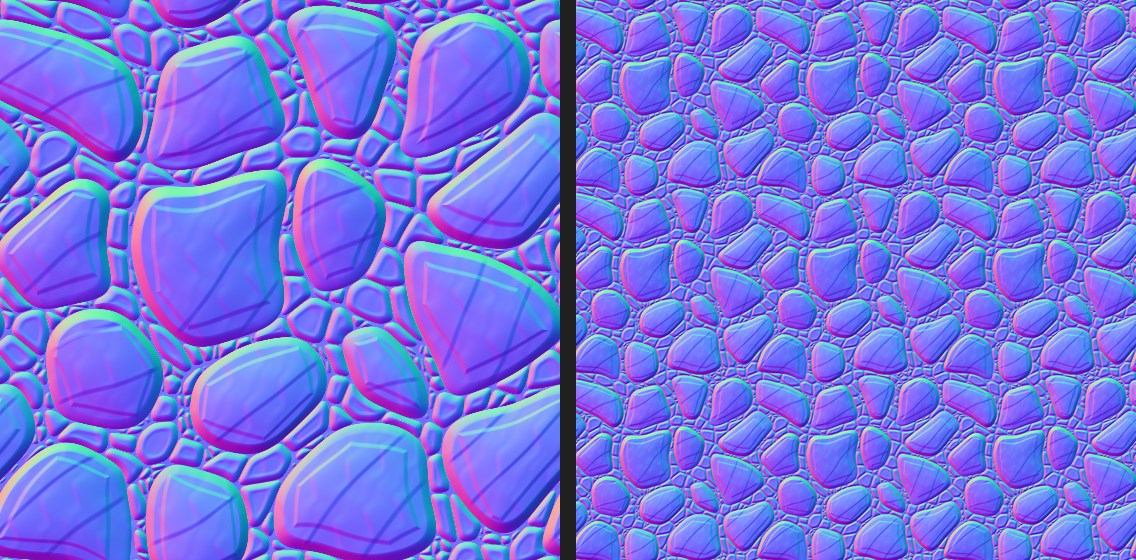
Left, the tile; right, the same tile 3 across and 3 down.
Give the GLSL for this texture map, as a Shadertoy shader.

```glsl
const float TAU = 6.2831853;
const float STONES = 4.0;          // large stones per side
const float PEBBLES = 16.0;        // pebbles per side
const float GRAVEL = 32.0;         // filler grains per side
const float JITTER = 0.76;
const float SIZE_SPREAD = 0.36;
const float STONE_CORNER = 0.08;   // rounding, in cells
const float PEBBLE_CORNER = 0.06;
const float STONE_GAP = 0.018;
const float GAP_VARIATION = 0.013;
const float PEBBLE_GAP = 0.0008;
const float RIM_WIDTH = 0.016;
const float RIM_HEIGHT = 0.0185;
const float PEBBLE_RIM = 0.0115;
const float PEBBLE_HEIGHT = 0.0135;
const float DIMPLE_DEPTH = 0.0016;
const float CROWN_WIDTH = 0.07;
const float CROWN_SLOPE = 0.3;
const float LEAN = 0.1;            // random slant of each stone
const float LEDGE_HEIGHT = 0.0042;
const float CHISEL_HEIGHT = 0.0035;
const float GRAIN_HEIGHT = 0.0005;
const vec2 TILT = vec2(-0.09, -0.12);
const float SAMPLE_STEP = 0.0013;

struct Stone {
    float soft;   // distance to the border with rounded corners
    float sharp;  // distance to the border with straight facets
    vec2 offset;  // position relative to the stone's site
    float id;
};

vec3 hash3(vec2 p) {
    vec3 q = fract(p.xyx * vec3(0.1031, 0.1030, 0.0973));
    q += dot(q, q.yxz + 33.33);
    return fract((q.xxy + q.yzz) * q.zyx);
}

// Wrapped cell site: position in xy, size weight in z
vec3 cellSite(vec2 cell, float count) {
    vec3 r = hash3(mod(cell, count) + 7.0 * count);
    return vec3(cell + 0.5 + JITTER * (r.xy - 0.5), SIZE_SPREAD * r.z);
}

// Weighted cellular noise with distances to the cell borders
Stone cellStone(vec2 p, float count, float corner) {
    vec2 q = p * count, base = floor(q);
    vec3 own = vec3(0.0);
    float nearest = 100.0;
    for (int y = -2; y <= 2; y++)
    for (int x = -2; x <= 2; x++) {
        vec3 s = cellSite(base + vec2(x, y), count);
        float power = dot(q - s.xy, q - s.xy) - s.z;
        if (power < nearest) { nearest = power; own = s; }
    }
    float sharp = 100.0, sum = 0.0;
    for (int y = -2; y <= 2; y++)
    for (int x = -2; x <= 2; x++) {
        vec3 s = cellSite(base + vec2(x, y), count);
        float apart = distance(s.xy, own.xy);
        if (apart > 0.001) {
            float power = dot(q - s.xy, q - s.xy) - s.z;
            float border = (power - nearest) / (2.0 * apart);
            sharp = min(sharp, border);
            sum += exp(-border / corner);
        }
    }
    float soft = -corner * log(sum);
    return Stone(soft / count, sharp / count, (q - own.xy) / count, own.z / SIZE_SPREAD);
}

float smoothMin(float a, float b, float k) {
    float h = max(k - abs(a - b), 0.0) / k;
    return min(a, b) - 0.25 * h * h * k;
}

float gapAt(vec2 p) {
    return STONE_GAP + GAP_VARIATION * sin(TAU * (2.0 * p.x + p.y)) * sin(TAU * (p.x - 2.0 * p.y));
}

// Layered sines with whole frequencies, so they wrap
float grain(vec2 p) {
    float v = 0.0;
    for (int i = 0; i < 4; i++) {
        vec2 wave = vec2(9 + 5 * i, 16 - 9 * i);
        v += 0.6 * sin(TAU * dot(p, wave) + 1.2 * v + float(i));
    }
    return v;
}

vec2 warp(vec2 p) {
    return p + 0.018 * sin(TAU * (2.0 * p.yx + vec2(0.1, 0.6)))
             + 0.002 * sin(TAU * (7.0 * p.yx + vec2(0.3, 0.8)));
}

// Steep at the foot, flattening toward the top
float bevel(float d, float width) {
    float s = clamp(d / width, 0.0, 1.0);
    return s * (2.0 - s);
}

float pebbleShape(float d) {
    return PEBBLE_HEIGHT * bevel(d, PEBBLE_RIM)
         - DIMPLE_DEPTH * smoothstep(0.9 * PEBBLE_RIM, 1.5 * PEBBLE_RIM, d);
}

float height(vec2 uv) {
    vec2 p = warp(uv);
    Stone big = cellStone(p, STONES, STONE_CORNER);
    float gap = gapAt(p);
    float body = big.soft - gap;
    float h = GRAIN_HEIGHT * grain(p);

    // Pebbles in the gaps; those centred under a stone break into gravel
    if (body < 0.0) {
        Stone small = cellStone(p, PEBBLES, PEBBLE_CORNER);
        vec2 site = p - small.offset;
        float room = smoothMin(small.soft, -body, 0.009);
        if (cellStone(site, STONES, STONE_CORNER).soft > gapAt(site) + 0.004)
            room = smoothMin(room, cellStone(p, GRAVEL, PEBBLE_CORNER).soft, 0.004);
        return h + pebbleShape(room - PEBBLE_GAP);
    }

    // Soft crown, slant and an angular inner ledge
    float mask = bevel(body, RIM_WIDTH);
    float inner = max(big.sharp - gap, 0.0);
    float detail = CROWN_SLOPE * smoothMin(body, CROWN_WIDTH, 0.03);
    float turn = TAU * fract(big.id * 13.0);
    detail += LEAN * dot(big.offset, vec2(cos(turn), sin(turn)));
    float ledge = 0.026 + 0.014 * big.id;
    detail += LEDGE_HEIGHT * smoothstep(ledge, ledge + 0.009, inner);

    // Diagonal chisel steps
    float angle = 2.3 + 0.7 * (big.id - 0.5);
    float across = dot(big.offset, vec2(cos(angle), sin(angle)));
    for (int i = 0; i < 2; i++) {
        float line = 0.09 * (float(i) - fract(big.id * 7.0));
        detail += CHISEL_HEIGHT * smoothstep(-0.005, 0.005, across - line);
    }
    return h + RIM_HEIGHT * mask + detail * smoothstep(0.0, RIM_WIDTH, body);
}

void mainImage(out vec4 fragColor, in vec2 fragCoord) {
    vec2 uv = fragCoord / iResolution.xy;
    vec2 corner = uv - 0.5 * SAMPLE_STEP;
    float h = height(corner);
    vec2 slope = vec2(height(corner + vec2(SAMPLE_STEP, 0.0)) - h,
                      height(corner + vec2(0.0, SAMPLE_STEP)) - h) / SAMPLE_STEP;
    vec3 normal = normalize(vec3(slope * vec2(1.0, -1.0) + TILT, 1.0));
    fragColor = vec4(0.5 + 0.5 * normal, 1.0);
}
```
